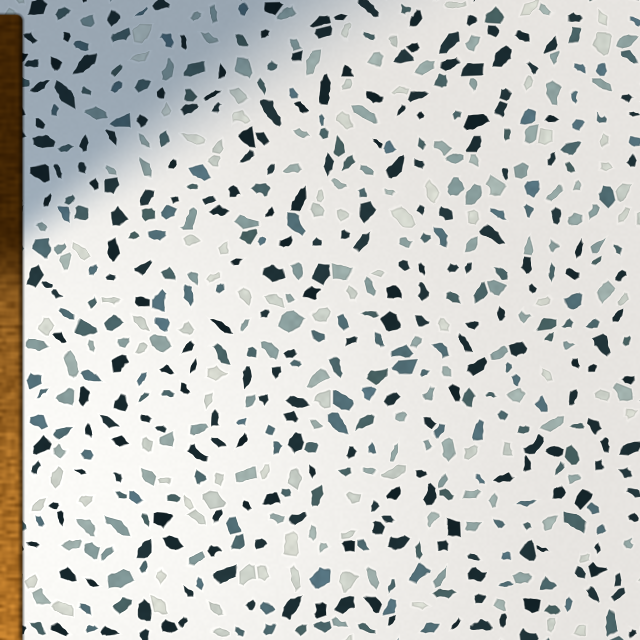
Write a WebGL 1 fragment shader that draws this pattern.

```glsl
precision highp float;
uniform vec2 u_resolution;

const float TAU = 6.2831853;

vec3 hash3(vec2 p) {
  vec3 q = fract(p.xyx * vec3(0.1031, 0.1030, 0.0973));
  q += dot(q, q.yxz + 33.33);
  return fract((q.xxy + q.yzz) * q.zyx);
}

float noise(vec2 p) {
  vec2 i = floor(p), f = fract(p);
  f = f * f * (3.0 - 2.0 * f);
  return mix(mix(hash3(i).x, hash3(i + vec2(1, 0)).x, f.x),
             mix(hash3(i + vec2(0, 1)).x, hash3(i + vec2(1, 1)).x, f.x), f.y);
}

vec2 chipCentre(vec2 cell) {
  return cell + 0.5 + 0.72 * (hash3(cell + 5.0).xy - 0.5);
}

// Irregular stretched polygon with one hollow side
float chipDistance(vec2 q, vec2 cell, float size) {
  vec3 r = hash3(cell + 17.0);
  float c = cos(TAU * r.x), s = sin(TAU * r.x);
  float stretch = mix(1.0, 1.55, r.y);
  q = mat2(c, -s, s, c) * q * vec2(1.0 / stretch, stretch);
  float d = -1.0;
  for (int i = 0; i < 6; i++) {
    vec3 side = hash3(cell + 31.0 * float(i + 2));
    float angle = (float(i) + 0.8 * side.x) * TAU / 6.0;
    d = max(d, dot(q, vec2(cos(angle), sin(angle))) - size * mix(0.62, 1.15, side.y));
  }
  float hollow = size * mix(0.4, 1.1, r.z);
  return max(d, hollow - length(q - size * vec2(0.4, 1.5)));
}

vec3 chipColour(float pick, float tint) {
  vec3 slate = mix(vec3(0.27, 0.37, 0.37), vec3(0.34, 0.46, 0.51), tint);
  vec3 sage = mix(vec3(0.50, 0.59, 0.59), vec3(0.66, 0.72, 0.70), tint);
  vec3 pale = mix(vec3(0.76, 0.79, 0.76), vec3(0.86, 0.87, 0.83), tint);
  if (pick < 0.36) return mix(vec3(0.06, 0.12, 0.14), vec3(0.14, 0.22, 0.24), tint);
  if (pick < 0.66) return slate;
  return pick < 0.85 ? sage : pale;
}

vec3 terrazzo(vec2 p, float pixel) {
  // Ground brightens toward the lower left
  float glow = smoothstep(0.95, 0.05, length((p - vec2(0.03, 0.22)) * vec2(1.0, 1.1)));
  vec3 col = mix(vec3(0.905, 0.895, 0.88), vec3(0.985, 0.983, 0.97), glow);
  col += 0.012 * (noise(p * 240.0) - 0.5);

  // Nearest chip centre
  vec2 g = p * 25.0, home = floor(g), cell = home;
  float nearest = 9.0;
  for (int y = -1; y <= 1; y++)
    for (int x = -1; x <= 1; x++) {
      vec2 c = home + vec2(x, y);
      float d = length(g - chipCentre(c));
      if (d < nearest) { nearest = d; cell = c; }
    }

  // Distance to the border between neighbours keeps chips apart
  vec2 centre = chipCentre(cell);
  float border = 9.0;
  for (int y = -1; y <= 1; y++)
    for (int x = -1; x <= 1; x++) {
      if (x == 0 && y == 0) continue;
      vec2 other = chipCentre(cell + vec2(x, y));
      border = min(border, dot(0.5 * (centre + other) - g, normalize(other - centre)));
    }

  vec3 r = hash3(cell + 71.0);
  float size = 0.17 + 0.24 * r.x * r.x + 0.04 * step(0.7, r.y);
  vec2 wobble = vec2(noise(g * 6.0), noise(g * 6.0 + 40.0)) - 0.5;
  float d = max(chipDistance(g - centre + 0.07 * wobble, cell, size), 0.05 - border);

  // Light rim outside, darker rim inside
  float soft = max(25.0 * pixel, 0.03);
  col *= 1.0 + 0.04 * smoothstep(0.12, 0.02, d);
  vec3 chip = chipColour(r.y, r.z) * (1.0 - 0.13 * smoothstep(-0.08, 0.0, d));
  chip *= 0.96 + 0.08 * noise(g * 5.0);
  col = mix(col, chip, smoothstep(soft, -soft, d));

  // Cool shadow across the upper left, softer to the right
  float across = dot(p - vec2(0.035, 0.63), vec2(-0.594, 0.805));
  float blur = 0.035 + 0.15 * p.x;
  float shade = smoothstep(-blur, blur, across);
  return col * mix(vec3(1.0), vec3(0.66, 0.725, 0.79), shade);
}

vec3 wood(vec2 p) {
  float grain = 0.6 * noise(p * vec2(55.0, 190.0)) + 0.4 * noise(p * vec2(150.0, 90.0));
  vec3 lit = mix(vec3(0.50, 0.30, 0.07), vec3(0.82, 0.55, 0.21), grain);
  lit *= mix(1.08, 0.85, smoothstep(0.0, 0.55, p.y));
  vec3 dark = mix(vec3(0.21, 0.11, 0.005), vec3(0.31, 0.18, 0.02), grain);
  vec3 col = mix(lit, dark, smoothstep(0.5, 0.64, p.y));
  return col * (1.0 - 0.5 * smoothstep(0.026, 0.035, p.x));
}

void main() {
  float pixel = 1.0 / u_resolution.y;
  vec2 p = gl_FragCoord.xy * pixel;

  // Wood strip with a rounded top corner
  vec2 corner = p - vec2(0.025, 0.967);
  float strip = length(max(corner, 0.0)) + min(max(corner.x, corner.y), 0.0) - 0.01;
  vec3 col = terrazzo(p, pixel);
  col *= 1.0 - 0.4 * smoothstep(0.005, 0.0, strip);
  col = mix(col, wood(p), smoothstep(pixel, -pixel, strip));
  gl_FragColor = vec4(col, 1.0);
}
```
